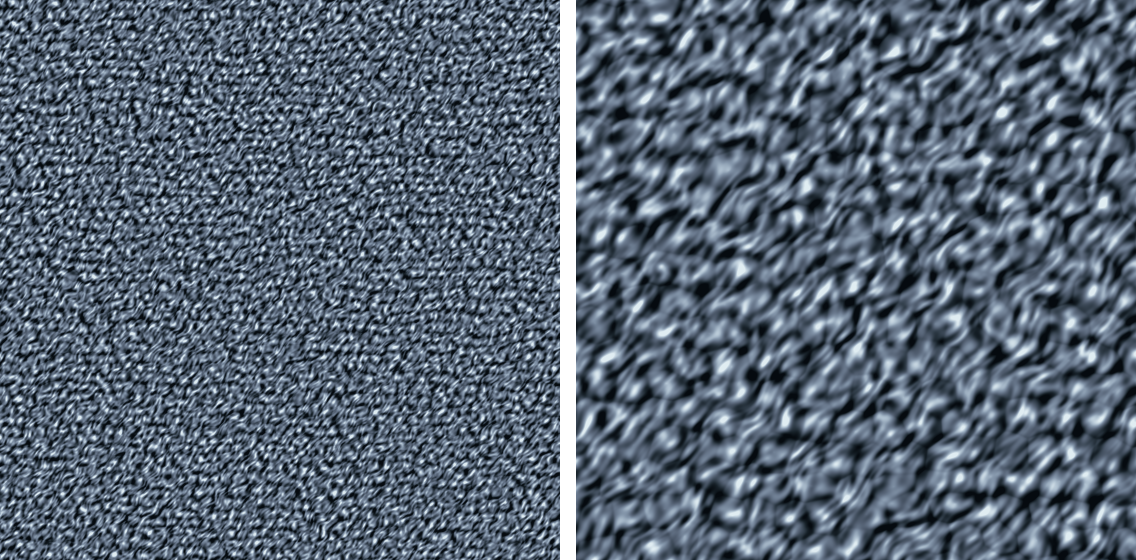
Left: the whole. Right: its middle third, enlarged.
Give the GLSL for this texture, as a Shadertoy shader.

```glsl
// Blue-grey nubby woven cloth: small yarn bumps, dark pits and fine slanted fibres.

const vec2 NUBS = vec2(49.0, 54.0);          // bumps across and up the canvas
const float JITTER = 0.42;                   // scatter of bump centres, in cells
const vec2 NUB_SHAPE = vec2(0.88, 1.14);     // distance scale along and across a bump
const float NUB_TILT = 0.9;                  // mean bump direction, radians
const float NUB_SPREAD = 2.4;
const float BLEND = 20.0;                    // how crisply bumps meet
const float BEND = 0.9;                      // row waviness, in cells
const float BEND_FREQ = 0.16;
const float FIBRE_TILT = 0.85;
const vec2 FIBRE_FREQ = vec2(82.0, 180.0);   // fibre noise along and across
const float FIBRE_WAVE = 0.006;              // fibre wobble, in canvas units
const vec2 LIGHT = vec2(-0.75, 0.66);
const float DOME_GAIN = 0.58;
const float LIGHT_GAIN = 0.28;
const float FIBRE_GAIN = 0.80;
const int SAMPLES = 2;                       // antialiasing grid per side

const vec3 RAMP[8] = vec3[8](
    vec3(0.02, 0.04, 0.06),                  // deepest pit
    vec3(0.09, 0.13, 0.16),
    vec3(0.20, 0.25, 0.30),
    vec3(0.31, 0.36, 0.43),
    vec3(0.41, 0.47, 0.55),
    vec3(0.52, 0.59, 0.67),
    vec3(0.69, 0.76, 0.82),
    vec3(0.88, 0.93, 0.95));                 // glint

float hash(vec2 p) {
    return fract(sin(dot(p, vec2(127.1, 311.7))) * 43758.55);
}

vec2 hash2(vec2 p) {
    return vec2(hash(p), hash(p + vec2(37.2, 17.9)));
}

vec2 rotate(vec2 p, float angle) {
    float c = cos(angle);
    float s = sin(angle);
    return vec2(c * p.x + s * p.y, c * p.y - s * p.x);
}

// Slope contribution of one lattice corner.
float corner(vec2 i, vec2 f) {
    float angle = 6.2832 * hash(i);
    return dot(vec2(cos(angle), sin(angle)), f);
}

// Gradient noise: zero mean, with little broad variation.
float noise(vec2 p) {
    vec2 i = floor(p);
    vec2 f = p - i;
    vec2 u = f * f * f * (f * (f * 6.0 - 15.0) + 10.0);
    vec2 ex = vec2(1.0, 0.0);
    vec2 ey = vec2(0.0, 1.0);
    float low = mix(corner(i, f), corner(i + ex, f - ex), u.x);
    float high = mix(corner(i + ey, f - ey), corner(i + 1.0, f - 1.0), u.x);
    return mix(low, high, u.y);
}

vec3 rampColour(float level) {
    float t = clamp(level, 0.0, 6.999);
    int i = int(t);
    return mix(RAMP[i], RAMP[i + 1], fract(t));
}

vec3 cloth(vec2 uv) {
    vec2 p = uv * NUBS;
    p += BEND * vec2(noise(p * BEND_FREQ), noise(p * BEND_FREQ + 40.0));

    // Blend the distance and offset to nearby bumps in staggered rows.
    float weight = 0.0;
    float dist = 0.0;
    vec2 offset = vec2(0.0);
    for (int y = -1; y <= 1; y++) {
        float row = floor(p.y) + float(y);
        float stagger = 0.5 * mod(row, 2.0);
        for (int x = -1; x <= 1; x++) {
            vec2 c = vec2(floor(p.x - stagger) + float(x), row);
            vec2 centre = c + 0.5 + JITTER * (hash2(c) - 0.5);
            vec2 o = p - centre - vec2(stagger, 0.0);
            float angle = NUB_TILT + NUB_SPREAD * (hash(c + 71.3) - 0.5);
            float d = length(rotate(o, angle) * NUB_SHAPE);
            float w = exp(-BLEND * d * d);
            weight += w;
            dist += w * d;
            offset += w * o;
        }
    }
    dist /= weight;
    offset /= weight;

    // Slanted fibres run over the bumps and wobble a little.
    vec2 wobble = vec2(noise(uv * 40.0), noise(uv * 40.0 + 60.0));
    vec2 f = rotate(uv + FIBRE_WAVE * wobble, FIBRE_TILT) * FIBRE_FREQ;
    float fibre = noise(f) + 0.4 * noise(f * 1.4 + 23.0);

    // Combine in units of standard deviation, then pick the shade.
    float tone = DOME_GAIN * (0.40 - dist) / 0.14
               + LIGHT_GAIN * dot(offset, LIGHT) / 0.24
               + FIBRE_GAIN * fibre / 0.215;
    return rampColour(3.15 + 1.5 * tone);
}

void mainImage(out vec4 fragColor, in vec2 fragCoord) {
    vec3 sum = vec3(0.0);
    for (int y = 0; y < SAMPLES; y++) {
        for (int x = 0; x < SAMPLES; x++) {
            vec2 shift = (vec2(x, y) + 0.5) / float(SAMPLES) - 0.5;
            sum += cloth((fragCoord + shift) / iResolution.y);
        }
    }
    fragColor = vec4(sum / float(SAMPLES * SAMPLES), 1.0);
}
```
